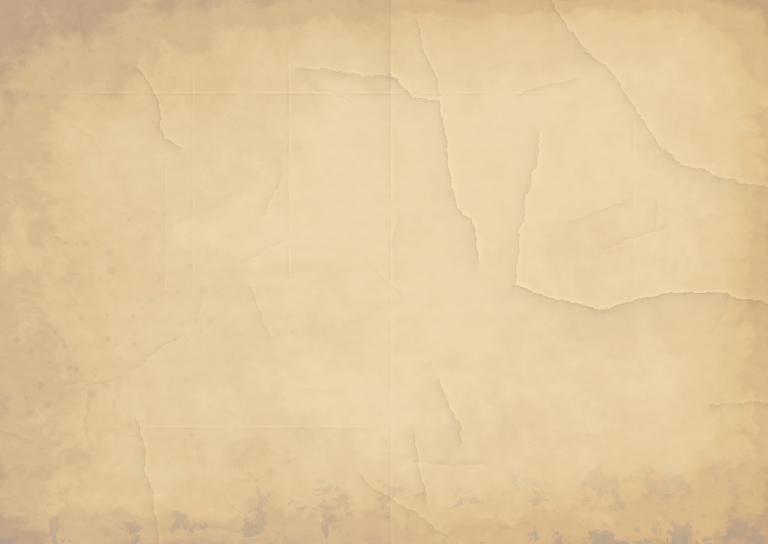
This texture is drawn by a Shadertoy shader. Its source:

```glsl
// Aged parchment with browned edges, torn layers, folds, wrinkles and stains.

const vec3 PALE  = vec3(0.928, 0.838, 0.678);
const vec3 CREAM = vec3(0.893, 0.802, 0.632);
const vec3 TAN   = vec3(0.880, 0.770, 0.592);
const vec3 BROWN = vec3(0.842, 0.724, 0.563);
const vec3 DARK  = vec3(0.765, 0.650, 0.530);
const vec3 STAIN = vec3(0.690, 0.620, 0.555);

vec2 hash2(vec2 p) {
    return fract(sin(vec2(dot(p, vec2(127.1, 311.7)), dot(p, vec2(269.5, 183.3)))) * 43758.5);
}

// Layered, warped sines, roughly -1 to 1
float clouds(vec2 p) {
    mat2 turn = mat2(0.8, 0.6, -0.6, 0.8);
    float sum = 0.0, gain = 0.5;
    for (int i = 0; i < 6; i++) {
        p = turn * p + 1.7;
        p += 0.32 * sin(p.yx * 1.4 + float(i) * 2.1);
        sum += gain * sin(p.x) * cos(p.y * 1.1);
        p *= 1.9;
        gain *= 0.7;
    }
    return sum;
}

// Cellular specks of uneven size
float specks(vec2 p, float radius) {
    vec2 cell = floor(p);
    float mask = 0.0;
    for (int i = 0; i < 9; i++) {
        vec2 id = cell + vec2(i % 3 - 1, i / 3 - 1);
        float size = radius * (0.1 + hash2(id + 7.3).x * hash2(id + 2.9).y);
        mask = max(mask, 1.0 - smoothstep(size * 0.3, size, length(id + hash2(id) - p)));
    }
    return mask;
}

// Segment: x is the side (positive on the left), y the distance
vec2 edge(vec2 p, vec2 a, vec2 b) {
    vec2 ab = b - a, ap = p - a;
    float d = length(ap - ab * clamp(dot(ap, ab) / dot(ab, ab), 0.0, 1.0));
    return vec2((ab.x * ap.y - ab.y * ap.x) / length(ab) / max(d, 1e-5), d);
}

// Lit rim on one side, crisp line and soft shadow on the other
float relief(vec2 e, float soft, float px) {
    float side = e.x * smoothstep(0.0, px, e.y);
    float shadow = 0.4 * exp(-e.y / soft) + 0.75 * exp(-e.y / 0.003);
    return 0.5 * max(side, 0.0) * exp(-e.y / 0.004) - max(-side, 0.0) * shadow;
}

float tear(vec2 p, vec2 path[6], float soft, float px) {
    vec2 nearest = vec2(0.0, 1e3);
    for (int i = 0; i < 5; i++) {
        vec2 e = edge(p, path[i], path[i + 1]);
        if (e.y < nearest.y - 1e-5) nearest = e;
    }
    return relief(nearest, soft, px);
}

// Straight fold; f holds place, start, end and strength
float fold(vec2 p, vec4 f, float wear) {
    float d = p.x - f.x;
    float fade = smoothstep(f.y, f.y + 0.1, p.y) * (1.0 - smoothstep(f.z - 0.1, f.z, p.y));
    float ridge = exp(-pow(d / 0.0018, 2.0)), groove = exp(-pow((d + 0.0035) / 0.0022, 2.0));
    return f.w * fade * wear * (ridge - 0.8 * groove);
}

vec3 paperColor(float age) {
    vec3 c = mix(PALE, CREAM, smoothstep(0.04, 0.24, age));
    c = mix(c, TAN, smoothstep(0.24, 0.46, age));
    c = mix(c, BROWN, smoothstep(0.46, 0.68, age));
    return mix(c, DARK, smoothstep(0.85, 1.35, age));
}

// Short faint wrinkles at scattered places
float wrinkles(vec2 p, float width, float px) {
    float sum = 0.0;
    for (int i = 0; i < 30; i++) {
        vec2 seed = vec2(i, 4.0), place = hash2(seed) * vec2(width, 1.0), h = hash2(seed + 31.0);
        float angle = 6.283 * h.x;
        vec2 reach = (0.015 + 0.06 * h.y) * vec2(cos(angle), 0.6 * sin(angle));
        sum += (0.2 + 0.8 * h.y) * relief(edge(p, place - reach, place + reach), 0.008, px);
    }
    return sum;
}

void mainImage(out vec4 fragColor, in vec2 fragCoord) {
    float px = 1.0 / iResolution.y, width = iResolution.x * px;
    vec2 p = fragCoord * px;
    float mottle = clouds(p * vec2(6.0, 8.0)), fine = clouds(p * 26.0 + 9.0);

    // Browning from the borders, widest at the left and upper left
    float topReach = mix(0.11, 0.04, smoothstep(0.3, 0.9, p.x));
    float border = exp(-p.x / 0.16) + exp((p.x - width) / 0.07)
                 + exp(-p.y / 0.10) + exp((p.y - 1.0) / topReach);
    float age = 0.07 + 0.82 * border * (1.0 + 0.3 * mottle + 0.25 * fine) + 0.08 * mottle + 0.05 * fine;
    vec3 color = paperColor(age);
    color += vec3(0.015, 0.0, -0.025) * clamp(age, 0.0, 1.0) * smoothstep(0.4, 1.3, p.x);

    // Grey blots along the bottom, small specks at the left and bottom
    float low = exp(-p.y / 0.08);
    float blots = smoothstep(0.3, 0.6, clouds(p * 34.0 + 3.0) + 0.4 * mottle) * low;
    float dots = specks(p * 38.0, 0.45) * smoothstep(-0.1, 0.4, mottle) * (exp(-p.x / 0.25) + low);
    color = mix(color, STAIN, clamp(0.7 * blots + 0.4 * dots, 0.0, 0.75));

    // Torn layers with ragged outlines
    vec2 q = p + 0.008 * vec2(clouds(p * 34.0), clouds(p * 34.0 + 40.0));
    float shade = 0.09 * tear(q, vec2[6](vec2(1.0, 1.02), vec2(1.07, 0.917), vec2(1.13, 0.86),
        vec2(1.18, 0.78), vec2(1.255, 0.695), vec2(1.45, 0.645)), 0.02, px);
    shade += 0.10 * tear(q, vec2[6](vec2(0.72, 0.862), vec2(0.757, 0.82), vec2(0.812, 0.82),
        vec2(0.84, 0.62), vec2(0.868, 0.60), vec2(0.886, 0.52)), 0.02, px);
    shade += 0.08 * tear(q, vec2[6](vec2(0.987, 0.76), vec2(0.99, 0.695), vec2(0.965, 0.62),
        vec2(0.955, 0.56), vec2(0.947, 0.51), vec2(0.945, 0.474)), 0.014, px);
    shade += 0.13 * tear(q, vec2[6](vec2(0.945, 0.474), vec2(1.024, 0.452), vec2(1.098, 0.428),
        vec2(1.19, 0.452), vec2(1.273, 0.465), vec2(1.45, 0.437)), 0.026, px);
    shade += 0.10 * tear(q, vec2[6](vec2(0.25, 0.875), vec2(0.275, 0.85), vec2(0.29, 0.82),
        vec2(0.297, 0.78), vec2(0.307, 0.745), vec2(0.335, 0.732)), 0.016, px);

    // Long sharp creases, then scattered wrinkles
    vec4 creases[7] = vec4[7](vec4(0.765, 0.965, 0.812, 0.83), vec4(0.255, 0.225, 0.295, -0.01),
        vec4(0.664, 0.124, 0.82, 0.013), vec4(0.76, 0.197, 0.784, 0.077), vec4(0.812, 0.3, 0.852, 0.188),
        vec4(1.31, 0.258, 1.43, 0.265), vec4(0.55, 0.875, 0.72, 0.858));
    for (int i = 0; i < 7; i++) shade += 0.08 * relief(edge(q, creases[i].xy, creases[i].zw), 0.012, px);
    shade += 0.05 * wrinkles(q, width, px);

    // Worn straight folds, with a dim strip left of the middle one
    float wear = clamp(0.7 + 1.2 * fine, 0.1, 1.3);
    vec4 folds[5] = vec4[5](vec4(0.533, 0.45, 0.95, 0.03), vec4(0.72, -0.1, 1.1, 0.025),
        vec4(0.356, 0.4, 0.95, 0.018), vec4(1.166, 0.45, 0.85, 0.018), vec4(0.305, 0.4, 0.8, 0.015));
    for (int i = 0; i < 5; i++) shade += fold(p, folds[i], wear);
    shade += fold(p.yx, vec4(0.83, 0.05, 1.05, 0.035), wear) + fold(p.yx, vec4(0.216, 0.15, 0.7, 0.03), wear);
    float strip = exp(-abs(p.x - 0.72) / 0.05) * (1.0 - smoothstep(0.717, 0.722, p.x));
    shade -= 0.035 * strip * smoothstep(0.6, 1.0, p.y);

    // Fibre grain, rougher toward the browned borders
    shade += (0.007 + 0.008 * min(border, 1.0)) * clouds(p * vec2(75.0, 110.0));
    fragColor = vec4(clamp(color * (1.0 + shade), 0.0, 1.0), 1.0);
}
```
